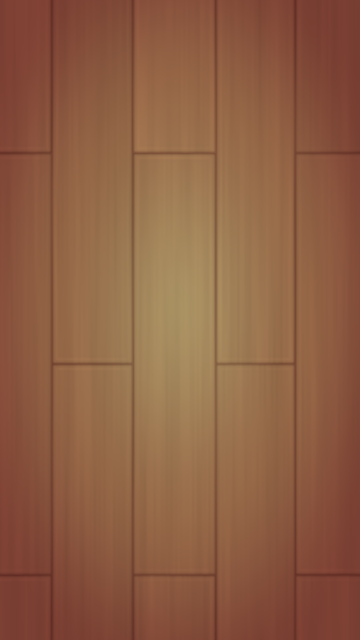
This texture is drawn by a WebGL 1 fragment shader. Its source:

```glsl
precision highp float;
// Staggered wooden planks, softly lit from the middle and fading to red-brown.
// Rounded-box distances give the seams and bevels; stretched value noise
// gives the grain, and a hash per plank varies its tone and wear.
uniform vec2 u_resolution;

const vec2 PLANK = vec2(0.2253, 1.172);   // plank size, in canvas widths
const vec2 ORIGIN = vec2(0.144, 0.1806);  // first seam and first end joint
const float HEIGHT = 16.0 / 9.0;          // canvas height, in widths
const vec3 GLOW = vec3(0.67, 0.575, 0.39);
const vec3 AMBER = vec3(0.59, 0.41, 0.28);
const vec3 RUSSET = vec3(0.485, 0.25, 0.20);
const vec3 SEAM_TINT = vec3(0.79, 0.68, 0.70);

float hash(vec2 p) {
  return fract(sin(dot(p, vec2(127.1, 311.7))) * 43758.547);
}

float noise(vec2 p) {
  vec2 i = floor(p);
  vec2 f = fract(p);
  f = f * f * (3.0 - 2.0 * f);
  return mix(mix(hash(i), hash(i + vec2(1.0, 0.0)), f.x),
             mix(hash(i + vec2(0.0, 1.0)), hash(i + vec2(1.0, 1.0)), f.x), f.y);
}

float roundedBox(vec2 p, vec2 halfSize, float radius) {
  vec2 d = abs(p) - halfSize + radius;
  return length(max(d, 0.0)) + min(max(d.x, d.y), 0.0) - radius;
}

// Elliptical falloff through three tones
vec3 lighting(vec2 uv) {
  float r = length((uv - vec2(0.5, 0.515)) * 2.0);
  vec3 inner = mix(GLOW, AMBER, smoothstep(-0.05, 0.75, r));
  return mix(inner, RUSSET, smoothstep(0.6, 1.25, r));
}

// Broad bands and fine fibres running along the plank
float grain(vec2 p, float seed) {
  vec2 shift = vec2(seed * 31.0, seed * 17.0);
  float broad = noise(p * vec2(24.0, 1.3) + shift);
  float medium = noise(p * vec2(65.0, 2.0) + shift * 2.0);
  float fine = noise(p * vec2(150.0, 3.5) + shift * 3.0);
  return broad * 0.4 + medium * 0.35 + fine * 0.25 - 0.5;
}

void main() {
  vec2 uv = gl_FragCoord.xy / u_resolution;
  vec2 p = vec2(uv.x, uv.y * HEIGHT);

  // Slightly uneven plank widths
  float bulge = (p.x - 0.6) / 0.08;
  vec2 grid = p - ORIGIN;
  grid.x -= 0.005 * exp(-bulge * bulge);

  // Every second column is shifted by half a plank
  grid /= PLANK;
  float column = floor(grid.x);
  grid.y += 0.5 * mod(column + 1.0, 2.0);
  vec2 id = vec2(column, floor(grid.y));
  vec2 local = (fract(grid) - 0.5) * PLANK;
  float seed = hash(id + 4.0);

  // Wood tone
  vec3 color = lighting(uv);
  color *= 1.0 + 0.13 * grain(p, seed);
  color *= 1.0 + 0.035 * (seed - 0.5);

  // Soft seam and worn bevel, both fading in places
  float depth = -roundedBox(local, PLANK * 0.5, 0.009);
  float wear = noise(p * vec2(7.0, 4.0) + seed * 9.0);
  float seam = 1.0 - smoothstep(-0.001, 0.0075, depth);
  float ridge = (depth - 0.013) / 0.005;
  float shade = 1.0 - smoothstep(0.0, 0.03, depth);
  color *= 1.0 - 0.035 * shade;
  color *= 1.0 + (0.02 + 0.045 * wear) * exp(-ridge * ridge);
  color = mix(color, color * SEAM_TINT, seam * mix(0.65, 1.0, wear));

  gl_FragColor = vec4(color, 1.0);
}
```
